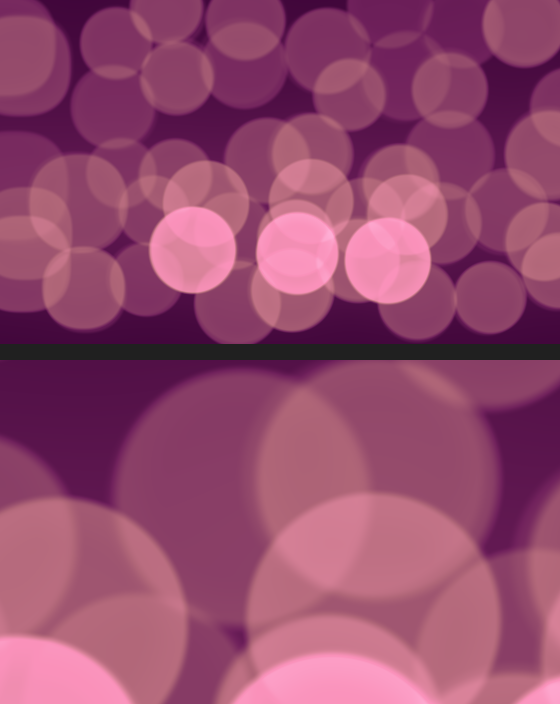
Top, the full canvas; bottom, a detail of the centre.
A WebGL 1 fragment shader for this background:

```glsl
precision highp float;
// Draws overlapping out-of-focus light discs in pink and plum tones.

uniform vec2 u_resolution;

vec3 hash3(vec2 cell) {
  vec3 q = fract(cell.xyx * vec3(0.1031, 0.1030, 0.0973));
  q += dot(q, q.yxz + 33.33);
  return fract((q.xxy + q.yzz) * q.zyx);
}

// Soft-edged disc, squarer towards the left side of the canvas.
float softDisc(vec2 offset, float radius, float power, float blur) {
  vec2 a = pow(abs(offset) + 1e-5, vec2(power));
  float dist = pow(a.x + a.y, 1.0 / power);
  float rim = mix(0.9, 1.0, smoothstep(0.6, 0.97, dist / radius));
  return rim * (1.0 - smoothstep(radius - blur, radius + blur, dist));
}

// One light: a disc, a slightly shifted ghost of it and a faint halo.
float bokeh(vec2 p, vec2 center, float size, float blur, vec2 shift) {
  float leftness = 1.0 - smoothstep(0.05, 0.4, center.x);
  float radius = size * (1.0 + 0.25 * leftness);
  float power = 2.0 + 0.5 * leftness;
  vec2 offset = p - center;
  float body = softDisc(offset, radius, power, blur);
  float ghost = softDisc(offset - shift, radius, power, blur);
  float halo = exp(-dot(offset, offset) / (radius * radius * 1.1));
  return 0.72 * body + 0.25 * ghost + 0.05 * halo;
}

// Screen blending keeps overlapping lights from clipping.
float screenBlend(float base, float light) {
  return 1.0 - (1.0 - base) * (1.0 - light);
}

vec3 toneRamp(float tone) {
  float s = tone * 5.0;
  vec3 color = mix(vec3(0.21, 0.0, 0.20), vec3(0.44, 0.13, 0.36), clamp(s, 0.0, 1.0));
  color = mix(color, vec3(0.56, 0.27, 0.41), clamp(s - 1.0, 0.0, 1.0));
  color = mix(color, vec3(0.69, 0.40, 0.47), clamp(s - 2.0, 0.0, 1.0));
  color = mix(color, vec3(0.85, 0.51, 0.60), clamp(s - 3.0, 0.0, 1.0));
  color = mix(color, vec3(0.98, 0.57, 0.73), clamp((s - 4.0) * 1.6, 0.0, 1.0));
  return mix(color, vec3(1.0, 0.70, 0.85), smoothstep(0.93, 1.0, tone));
}

void main() {
  vec2 p = gl_FragCoord.xy / u_resolution.y;
  float tone = 0.03 + 0.1 * exp(-pow((p.y - 0.45) / 0.3, 2.0));

  // Dim discs over the upper part.
  for (int row = 0; row < 3; row++) {
    for (int col = 0; col < 8; col++) {
      vec2 cell = vec2(float(col), float(row));
      vec3 h = hash3(cell + 11.0);
      vec3 k = hash3(cell + 47.0);
      vec2 center = vec2(0.06, 0.53) + cell * vec2(0.22, 0.2) + (h.xy - 0.5) * 0.17;
      float strength = mix(0.12, 0.52, h.z) * mix(1.0, 0.8, cell.y / 2.0);
      float light = bokeh(p, center, mix(0.1, 0.13, k.x), 0.008, (k.yz - 0.5) * 0.03);
      tone = screenBlend(tone, strength * light);
    }
  }

  // Denser, warmer band of discs along the lower part.
  for (int row = 0; row < 2; row++) {
    for (int col = 0; col < 9; col++) {
      vec2 cell = vec2(float(col), float(row));
      vec3 h = hash3(cell + 83.0);
      vec3 k = hash3(cell + 129.0);
      vec2 center = vec2(0.04, 0.18) + cell * vec2(0.2, 0.18) + (h.xy - 0.5) * 0.13;
      float strength = mix(0.22, 0.55, h.z);
      float light = bokeh(p, center, mix(0.1, 0.13, k.x), 0.006, (k.yz - 0.5) * 0.025);
      tone = screenBlend(tone, strength * light);
    }
  }

  // Brightest lights: pairs of a strong disc and a weaker one above it.
  for (int i = 0; i < 6; i++) {
    float index = float(i);
    float upper = mod(index, 2.0);
    vec3 h = hash3(vec2(index, 201.0));
    vec2 center = vec2(0.56 + 0.29 * floor(index / 2.0) + 0.05 * upper, 0.25 + 0.15 * upper);
    center += (h.xy - 0.5) * 0.05;
    float light = bokeh(p, center, mix(0.115, 0.138, h.z), 0.005, (h.yx - 0.5) * 0.012);
    tone = screenBlend(tone, mix(0.86, 0.45, upper) * light);
  }

  gl_FragColor = vec4(toneRamp(tone), 1.0);
}
```
